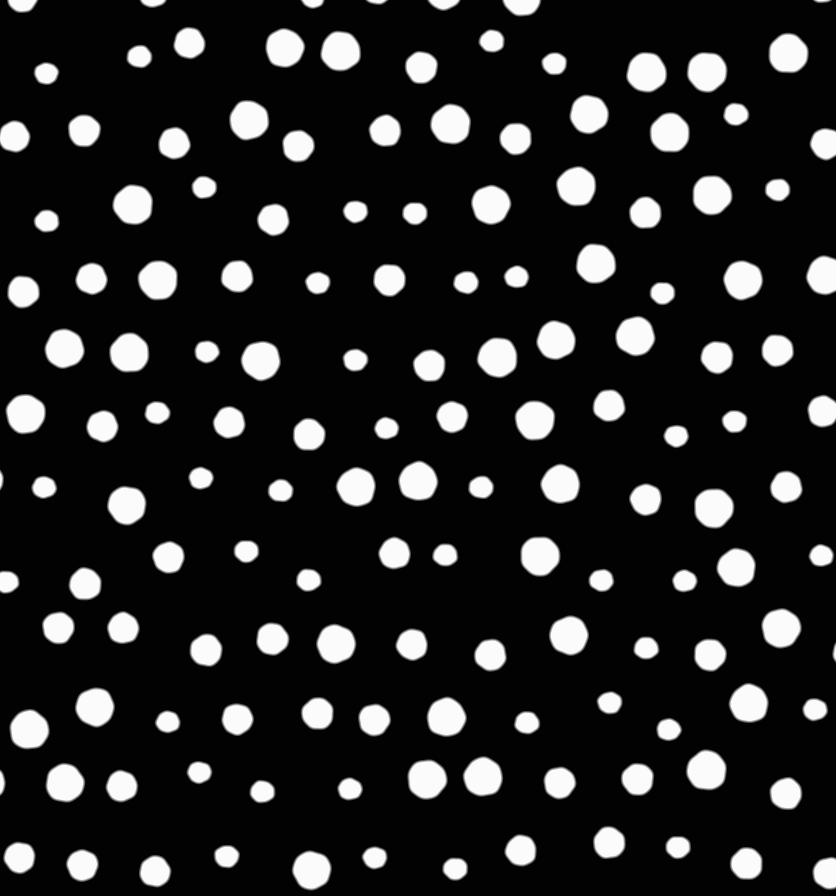
This pattern is drawn by a Shadertoy shader. Its source:

```glsl
// Scattered white dots in three sizes on black, with slightly uneven outlines.
// One dot lives in each cell of a staggered, jittered grid; the nearest
// outline among the 3x3 neighbouring cells gives the coverage.

#define ROWS 12.3                  // grid rows per canvas height
#define JITTER vec2(0.17, 0.24)    // largest shift of a dot, in cells
#define RADII vec3(0.155, 0.212, 0.263) // small, medium, large, in cells
#define SMALL_SHARE 0.30
#define LARGE_SHARE 0.27
#define WOBBLE 0.022               // unevenness of the outline
#define SOFTNESS 0.0034            // edge width, in canvas heights
#define INK vec3(0.008)
#define PAPER vec3(0.985)

const float TAU = 6.2831853;

vec3 hash3(vec2 cell) {
    vec3 q = fract(cell.xyx * vec3(0.1031, 0.1030, 0.0973) + 0.317);
    q += dot(q, q.yxz + 33.33);
    return fract((q.xxy + q.yzz) * q.zyx);
}

// Approximate signed distance to the dot owned by a cell, in cell units
float dotDistance(vec2 p, vec2 cell) {
    vec3 place = hash3(cell);
    vec3 shape = hash3(cell + 71.0);

    // Alternate rows are shifted half a cell against each other
    float stagger = 0.5 * mod(cell.y, 2.0) - 0.25;
    vec2 center = cell + 0.5 + vec2(stagger, 0.0) + (2.0 * place.xy - 1.0) * JITTER;
    vec2 d = p - center;

    // Pick a size; small dots are a little wider than tall
    float isSmall = step(place.z, SMALL_SHARE);
    float isLarge = step(1.0 - LARGE_SHARE, place.z);
    float radius = mix(mix(RADII.y, RADII.z, isLarge), RADII.x, isSmall);
    radius *= 0.98 + 0.04 * shape.z;
    d *= mix(vec2(1.0), vec2(0.95, 1.06), isSmall);

    // Layered sines around the rim
    float angle = atan(d.y, d.x + 1e-6);
    float rim = sin(3.0 * angle + TAU * shape.x)
              + 0.7 * sin(5.0 * angle + TAU * shape.y)
              + 0.5 * sin(8.0 * angle + TAU * shape.z);
    return length(d) - radius * (1.0 + WOBBLE * rim);
}

void mainImage(out vec4 fragColor, in vec2 fragCoord) {
    vec2 p = fragCoord / iResolution.y * ROWS;
    vec2 home = floor(p);

    // Nearest dot among the neighbouring cells
    float dist = 1.0;
    for (int y = -1; y <= 1; y++) {
        for (int x = -1; x <= 1; x++) {
            dist = min(dist, dotDistance(p, home + vec2(x, y)));
        }
    }

    // Linear edge, never thinner than a pixel
    float edge = ROWS * max(SOFTNESS, 1.0 / iResolution.y);
    float coverage = clamp(0.5 - dist / edge, 0.0, 1.0);
    fragColor = vec4(mix(INK, PAPER, coverage), 1.0);
}
```
